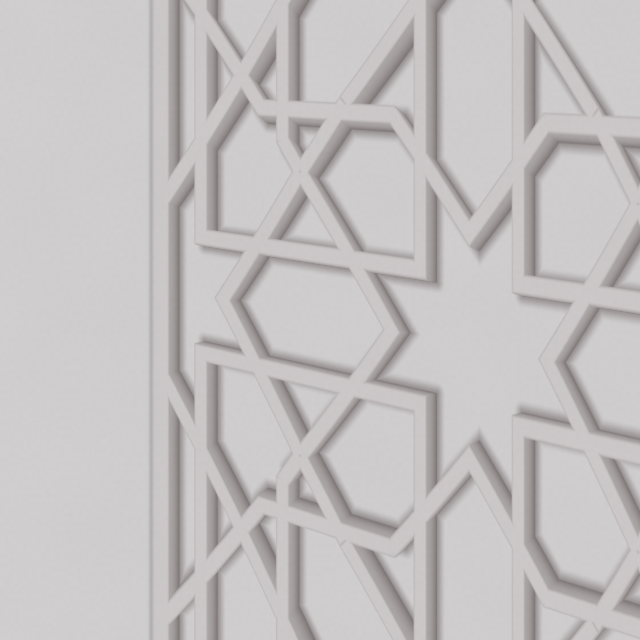
A WebGL 2 fragment shader for this pattern:

```glsl
#version 300 es
precision highp float;
// Pale carved lattice of eight-pointed stars and hexagons beside a plain wall, seen at an angle.

uniform vec2 u_resolution;
out vec4 fragColor;

const vec3 WALL = vec3(0.815, 0.805, 0.81);
const vec3 FACE = vec3(0.795, 0.78, 0.783);
const vec3 FLOOR = vec3(0.81, 0.80, 0.805);
const vec3 SIDE = vec3(0.67, 0.65, 0.65);
const vec3 DEEP = vec3(0.50, 0.47, 0.47);

const vec2 STAR_CENTER = vec2(0.733, 0.4596);
const float HALF_WIDTH = 0.0150;
const float STRETCH = 1.5;      // undoes the sideways foreshortening
const float RAIL_LEFT = 0.236;
const float RAIL_RIGHT = 0.264;
const int LAYERS = 10;

vec2 hashGradient(vec2 cell) {
  float angle = 6.2832 * fract(sin(dot(cell, vec2(127.1, 311.7))) * 43758.5);
  return vec2(cos(angle), sin(angle));
}

float gradientNoise(vec2 p) {
  vec2 i = floor(p), f = fract(p);
  vec2 s = f * f * (3.0 - 2.0 * f);
  vec2 e = vec2(1.0, 0.0);
  float low = mix(dot(hashGradient(i), f), dot(hashGradient(i + e), f - e), s.x);
  float high = mix(dot(hashGradient(i + e.yx), f - e.yx),
                   dot(hashGradient(i + 1.0), f - 1.0), s.x);
  return mix(low, high, s.y);
}

// Extension that closes the corner at b with a sharp miter.
float miter(vec2 a, vec2 b, vec2 c) {
  vec2 u = normalize(b - a), v = normalize(c - b);
  return HALF_WIDTH * abs(u.x * v.y - u.y * v.x) / (1.0 + dot(u, v));
}

// Signed distance to a flat-ended bar, lengthened at each end.
float bar(vec2 p, vec2 a, vec2 b, float extendA, float extendB) {
  vec2 dir = normalize(b - a);
  a -= dir * extendA;
  b += dir * extendB;
  vec2 q = p - 0.5 * (a + b);
  q = abs(vec2(dot(q, dir), q.x * dir.y - q.y * dir.x));
  q -= vec2(0.5 * length(b - a), HALF_WIDTH);
  return length(max(q, 0.0)) + min(max(q.x, q.y), 0.0);
}

// Three joined bars.
float strand(vec2 p, vec2 a, vec2 b, vec2 c, vec2 d) {
  float atB = miter(a, b, c), atC = miter(b, c, d);
  return min(bar(p, a, b, 0.0, atB),
         min(bar(p, b, c, atB, atC), bar(p, c, d, atC, 0.0)));
}

float rowHeight(float x) {
  return STAR_CENTER.y - 0.19 * (x - STAR_CENTER.x);
}

// Undo the perspective, then mirror all quadrants onto one.
vec2 foldPlane(vec2 uv) {
  float x = uv.x - STAR_CENTER.x;
  return abs(vec2(x * STRETCH, (uv.y - rowHeight(uv.x)) / (1.0 + 0.384 * x)));
}

float lattice(vec2 uv) {
  vec2 p = foldPlane(uv);
  // Uprights with the star corners
  float d = strand(p, vec2(0.115, 0.7), vec2(0.115, 0.108), vec2(0.629, 0.108), vec2(0.629, 0.7));
  // Both ends of the lying hexagon
  d = min(d, strand(p, vec2(0.141, -0.047), vec2(0.396, 0.247), vec2(0.4375, 0.30), vec2(0.4375, 0.7)));
  d = min(d, strand(p, vec2(0.613, -0.047), vec2(0.396, 0.247), vec2(0.293, 0.371), vec2(0.04, 0.625)));
  // Point of the upright hexagon and its crossbar
  d = min(d, strand(p, vec2(-0.047, 0.129), vec2(0.18, 0.355), vec2(0.488, 0.355), vec2(0.742, 0.664)));
  // Diagonal from the neighbouring star
  d = min(d, strand(p, vec2(0.75, 0.125), vec2(0.533, 0.414), vec2(0.436, 0.545), vec2(0.35, 0.66)));
  return min(d, (uv.x - RAIL_RIGHT) * STRETCH);
}

float cover(float d, float blur) {
  return 1.0 - smoothstep(-blur, blur, d);
}

void main() {
  vec2 uv = gl_FragCoord.xy / u_resolution;
  float blur = max(0.0022, 1.0 / min(u_resolution.x, u_resolution.y));

  // Depth shifts the base right and toward the middle row.
  vec2 depth = vec2(0.0165, -0.045 * (uv.y - rowHeight(uv.x)));

  // Recessed floor with soft contact shade
  float baseDist = lattice(uv - depth);
  vec3 color = mix(DEEP, FLOOR, 0.25 + 0.75 * smoothstep(-0.004, 0.021, baseDist));

  // Side walls stacked from base to top
  for (int i = LAYERS; i > 0; i--) {
    float t = float(i) / float(LAYERS);
    color = mix(color, mix(SIDE, DEEP, t * t), cover(lattice(uv - depth * t), blur));
  }

  // Front faces with slightly worn edges
  float topDist = lattice(uv);
  vec3 face = mix(FACE, SIDE, 0.45 * smoothstep(-0.005, 0.0, topDist));
  color = mix(color, face, cover(topDist, blur));

  // Plain wall and the thin seam by the rail
  float seam = uv.x - RAIL_LEFT;
  color = mix(color, WALL - 0.02 * uv.x, cover(seam, blur));
  color *= 1.0 - 0.13 * exp(-pow(seam / 0.0035, 2.0));

  // Faint plaster mottling
  color += 0.006 * gradientNoise(uv * 9.0) + 0.008 * gradientNoise(uv * 140.0);
  fragColor = vec4(color, 1.0);
}
```
